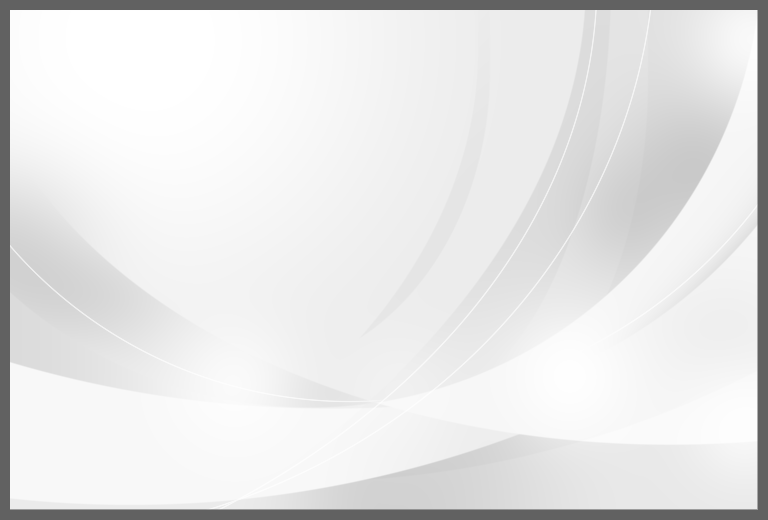
Give the GLSL for this background, as a WebGL 2 fragment shader.

```glsl
#version 300 es
precision highp float;
// Pale grey backdrop of overlapping translucent arcs, hairlines and soft glows in a dark frame.
uniform vec2 u_resolution;
out vec4 outColor;

// Design grid spanning the canvas: origin top left, y pointing down
const vec2 GRID = vec2(768.0, 518.0);
const vec2 FRAME_MIN = vec2(10.0, 10.0);
const vec2 FRAME_MAX = vec2(757.5, 507.5);
const float FRAME_GREY = 0.38;
const float LINE_WIDTH = 0.7;
const float LINE_STRENGTH = 0.65;

// Sweeping ellipses: centre xy, radii zw
const vec4 BOWL = vec4(310.0, -50.0, 452.0, 456.0);
const vec4 CROSSING = vec4(670.0, -9.0, 700.0, 452.0);
const vec4 RIBBON = vec4(-1764.0, -20.0, 2350.0, 1000.0);
const vec4 RIBBON_INNER = vec4(417.0, -20.0, 194.0, 420.0);
const vec4 RIBBON_FAR = vec4(450.0, 80.0, 198.0, 350.0);
const vec4 CRESCENT_IN = vec4(-522.0, 50.0, 1000.0, 608.0);
const vec4 CRESCENT_OUT = vec4(250.0, 70.0, 240.0, 300.0);
const vec4 LEFT_WEDGE = vec4(330.0, -723.0, 1130.0, 1130.0);
const vec4 RIGHT_BAND = vec4(370.0, -92.0, 500.0, 500.0);
const vec4 FLOOR_NEAR = vec4(130.0, -607.0, 1110.0, 1110.0);
const vec4 FLOOR_FAR = vec4(300.0, -520.0, 1000.0, 1000.0);

// Hairlines
const vec4 HAIR_A = vec4(-311.0, -20.0, 908.0, 650.0);
const vec4 HAIR_B = vec4(-5.0, -60.0, 660.0, 600.0);
const vec4 HAIR_LEFT = vec4(350.0, -50.0, 450.0, 450.0);
const vec4 HAIR_RIGHT = vec4(360.0, -99.0, 500.0, 500.0);

// Glows: centre xy, radius z, strength w
const vec4 GLOWS[5] = vec4[5](
    vec4(570.0, 375.0, 58.0, 0.9), vec4(235.0, 385.0, 65.0, 0.75),
    vec4(745.0, 425.0, 55.0, 0.7), vec4(752.0, 40.0, 60.0, 0.8),
    vec4(400.0, 390.0, 60.0, 0.3));

float aa; // one output pixel in grid units

// Approximate signed distance to the lower half of an ellipse
float arc(vec2 p, vec4 e) {
    vec2 d = vec2(p.x - e.x, max(p.y - e.y, 0.0));
    float k = length(d / e.zw);
    return (k - 1.0) * k / max(length(d / (e.zw * e.zw)), 1e-6);
}

float outside(vec2 p, vec4 e) {
    return smoothstep(-aa, aa, arc(p, e));
}

float hairline(vec2 p, vec4 e) {
    return LINE_STRENGTH * (1.0 - smoothstep(LINE_WIDTH - 0.5 * aa, LINE_WIDTH + 0.5 * aa, abs(arc(p, e))));
}

float blob(vec2 p, vec2 centre, vec2 radius) {
    vec2 d = (p - centre) / radius;
    return exp(-dot(d, d));
}

// Inside of the bowl: white sheet, crescent and right-hand ribbons
float upperShade(vec2 p, float belowCrossing) {
    float s = mix(1.0, 0.925, smoothstep(40.0, 400.0, distance(p, vec2(140.0, 40.0))));
    s -= 0.11 * blob(p, vec2(0.0, 240.0), vec2(90.0, 75.0));
    s -= belowCrossing * (0.09 * blob(p, vec2(95.0, 295.0), vec2(100.0, 60.0))
        + 0.05 * blob(p, vec2(330.0, 390.0), vec2(70.0, 40.0)));
    float crescent = outside(p, CRESCENT_IN) * (1.0 - outside(p, CRESCENT_OUT));
    s -= 0.03 * crescent * smoothstep(-60.0, 200.0, p.y);
    float ribbon = mix(0.865, 0.895, outside(p, RIBBON_INNER));
    ribbon = mix(ribbon, 0.915, smoothstep(220.0, 390.0, p.y));
    ribbon -= 0.015 * outside(p, RIBBON_FAR);
    ribbon -= 0.09 * blob(p, vec2(700.0, 165.0), vec2(75.0, 75.0));
    ribbon -= 0.06 * blob(p, vec2(620.0, 215.0), vec2(50.0, 60.0));
    return mix(s, ribbon, outside(p, RIBBON));
}

// Pale band sweeping up the right side
float rightShade(vec2 p) {
    float edge = exp(min(arc(p, RIGHT_BAND), 0.0) / 16.0);
    float band = 0.965 - 0.09 * edge * smoothstep(570.0, 740.0, p.x);
    float under = 0.965 - 0.03 * blob(p, vec2(725.0, 330.0), vec2(80.0, 60.0));
    under += 0.015 * outside(p, FLOOR_FAR);
    return mix(band, under, outside(p, RIGHT_BAND));
}

// Left wedge, white foreground and grey floor
float lowerShade(vec2 p) {
    float wedge = mix(0.86, 0.93, smoothstep(10.0, 200.0, p.x));
    float s = mix(wedge, 0.972, outside(p, LEFT_WEDGE));
    s -= 0.045 * outside(p, RIBBON) * smoothstep(300.0, 500.0, p.x);
    float ground = mix(0.82, 0.91, smoothstep(400.0, 640.0, p.x));
    ground += 0.1 * (1.0 - smoothstep(230.0, 380.0, p.x));
    ground -= 0.02 * (1.0 - outside(p, FLOOR_FAR));
    return mix(s, ground, outside(p, FLOOR_NEAR));
}

void main() {
    vec2 p = vec2(gl_FragCoord.x, u_resolution.y - gl_FragCoord.y) / u_resolution * GRID;
    aa = GRID.y / u_resolution.y;

    float belowCrossing = outside(p, CROSSING);
    float outer = mix(rightShade(p), lowerShade(p), belowCrossing);
    float shade = mix(upperShade(p, belowCrossing), outer, outside(p, BOWL));

    for (int i = 0; i < GLOWS.length(); i++)
        shade = mix(shade, 1.0, GLOWS[i].w * blob(p, GLOWS[i].xy, GLOWS[i].zz));

    float lines = max(hairline(p, HAIR_A), hairline(p, HAIR_B));
    lines = max(lines, hairline(p, HAIR_LEFT) * (1.0 - smoothstep(350.0, 400.0, p.x)));
    lines = max(lines, hairline(p, HAIR_RIGHT) * smoothstep(560.0, 640.0, p.x));
    shade = mix(shade, 1.0, lines);

    // Frame
    vec2 inset = min(p - FRAME_MIN, FRAME_MAX - p);
    shade = mix(FRAME_GREY, shade, smoothstep(-0.5 * aa, 0.5 * aa, min(inset.x, inset.y)));
    outColor = vec4(vec3(shade), 1.0);
}
```
